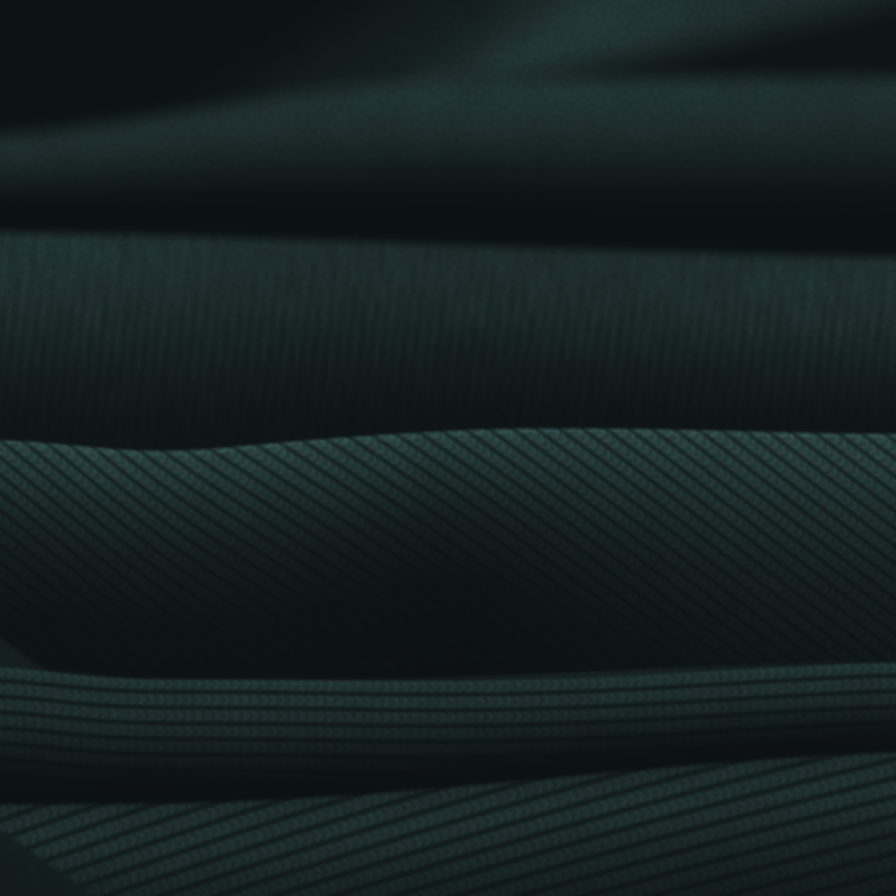
Reproduce this texture procedurally as a three.js fragment shader.

```glsl
varying vec2 vUv;

vec2 gradientAt(vec2 cell) {
  float angle = 6.2832 * fract(sin(dot(cell, vec2(127.1, 311.7))) * 4375.85);
  return vec2(cos(angle), sin(angle));
}

float gradientNoise(vec2 p) {
  vec2 i = floor(p), f = fract(p), u = f * f * (3.0 - 2.0 * f);
  vec2 e = vec2(1.0, 0.0);
  float low = mix(dot(gradientAt(i), f), dot(gradientAt(i + e), f - e), u.x);
  float high = mix(dot(gradientAt(i + e.yx), f - e.yx), dot(gradientAt(i + 1.0), f - 1.0), u.x);
  return mix(low, high, u.y);
}

// Ribs across x with V-shaped stitches along y
float knit(vec2 p) {
  float fromCenter = abs(fract(p.x) - 0.5);
  float ridge = 1.0 - smoothstep(0.2, 0.5, fromCenter);
  float stitch = 0.5 + 0.5 * sin(6.2832 * (p.y + fromCenter));
  return ridge * (0.68 + 0.32 * stitch);
}

float bump(float x, float center, float width) {
  float t = (x - center) / width;
  return exp(-t * t);
}

// Lays cloth over what is behind; depth is positive below the crest
float drape(float behind, float cloth, float depth, float blur) {
  return mix(behind, cloth, smoothstep(-blur, blur, depth));
}

void main() {
  float x = vUv.x, y = vUv.y;

  // Crest heights from back to front
  float backCrest = 0.845 + 0.066 * smoothstep(-0.1, 0.55, x) + 0.004 * x;
  float broadCrest = 0.741 - 0.028 * smoothstep(-0.1, 1.1, x);
  float ribbedCrest = 0.511 - 0.014 * bump(x, 0.18, 0.13)
    + 0.011 * smoothstep(0.3, 0.6, x) - 0.006 * smoothstep(0.65, 1.0, x);
  float narrowCrest = 0.242 + 0.016 * bump(x, -0.02, 0.11) + 0.02 * smoothstep(0.4, 1.05, x);
  float frontCrest = 0.102 + 0.056 * smoothstep(0.15, 1.1, x) + 0.004 * x;

  // Blurred background with a slanting highlight
  float shade = 0.03 + 0.22 * smoothstep(-0.08, 0.12, x - 0.28 - 1.5 * (y - 0.91));
  shade += 0.48 * smoothstep(-0.06, 0.13, x - 0.46 - 1.3 * (y - 0.91));
  shade *= mix(0.12, 1.0, smoothstep(-0.035, 0.03, y - 0.92 - 0.21 * (x - 0.62)));
  shade *= 1.0 - 0.35 * smoothstep(0.6, 1.0, x);

  // Soft back fold
  float depth = backCrest - y;
  float t = depth / (backCrest - broadCrest);
  float cloth = (0.56 + 0.1 * bump(x, 0.6, 0.3)) * (1.0 - smoothstep(0.08, 0.83, t));
  shade = drape(shade, cloth, depth, 0.018);

  // Broad fold with fine upright ribs
  depth = broadCrest - y;
  t = depth / (broadCrest - ribbedCrest);
  float fine = 0.5 + 0.5 * sin(6.2832 * (x + 0.12 * depth) / 0.0125
    + 2.0 * gradientNoise(vUv * vec2(9.0, 5.0)));
  cloth = mix(0.65, 0.54, smoothstep(0.0, 0.4, x)) * (1.0 - 0.85 * smoothstep(0.1, 1.0, t));
  cloth += 0.1 * bump(x, 0.95, 0.3) * bump(t, 0.4, 0.35);
  cloth *= 1.0 - (0.05 + 0.2 * smoothstep(0.05, 0.6, t)) * fine;
  cloth *= 1.0 + 0.22 * gradientNoise(vUv * vec2(90.0, 30.0));
  shade = drape(shade, cloth, depth, 0.01);

  // Diagonally ribbed fold in focus
  depth = ribbedCrest - y;
  float pattern = knit(vec2((x - 1.33 * depth) / 0.026, (0.8 * x + 0.6 * depth) / 0.01));
  float reach = 0.095 + 0.05 * smoothstep(0.45, 1.0, x) - 0.015 * bump(x, 0.5, 0.13);
  cloth = 0.93 * exp(-pow(max(depth, 0.0) / reach, 1.25));
  cloth *= 0.48 + 0.65 * pattern;
  cloth += 0.16 * bump(depth, 0.003, 0.004);
  shade = drape(shade, cloth, depth, 0.003);

  // Small overlap at the left
  depth = 0.288 - 0.7 * x - y;
  shade = drape(shade, 0.27 * (1.0 - smoothstep(0.02, 0.09, x)), depth, 0.007);

  // Narrow fold with lengthwise ribs
  depth = narrowCrest - y;
  t = depth / (narrowCrest - frontCrest);
  pattern = knit(vec2((depth + 0.003 * sin(7.0 * x)) / 0.0175, x / 0.0105));
  cloth = 0.57 * (1.0 - smoothstep(0.12, 0.95, t)) * (0.4 + 0.75 * pattern);
  cloth += 0.1 * bump(depth, 0.004, 0.005);
  shade = drape(shade, cloth, depth, 0.004);

  // Front fold with rising ribs
  depth = frontCrest - y;
  pattern = knit(vec2((y - 0.36 * x + 0.06 * x * x) / 0.021, (x + 0.3 * y) / 0.011));
  cloth = 0.42 + 0.14 * bump(depth, 0.035, 0.035);
  cloth *= 1.0 - 0.55 * smoothstep(0.06, 0.17, depth);
  cloth *= 0.4 + 0.75 * pattern;
  shade = drape(shade, cloth, depth, 0.004);

  // Plain corner flap
  depth = 0.075 - 0.71 * x - y;
  shade = drape(shade, 0.25 - 0.8 * depth, depth, 0.006);

  // Fiber grain and teal tint
  shade *= 1.0 + 0.16 * gradientNoise(vUv * 170.0) + 0.1 * gradientNoise(vUv * 24.0);
  vec3 color = mix(vec3(0.048, 0.066, 0.068), vec3(0.17, 0.265, 0.265), shade);
  gl_FragColor = vec4(color, 1.0);
}
```
